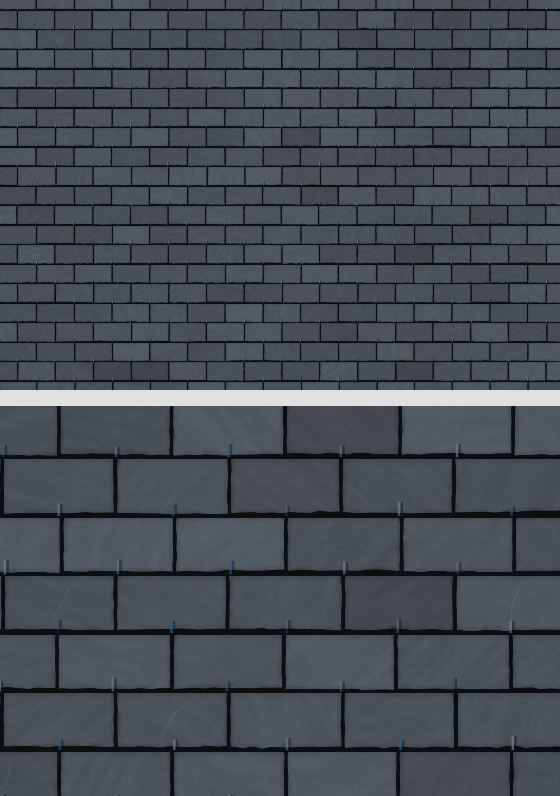
Top, the full canvas; bottom, a detail of the centre.
This texture is drawn by a Shadertoy shader. Its source:

```glsl
const vec2 REPEATS = vec2(14.83, 19.97);   // slates across, courses up
const float SLATE_WIDTH = 1.937;           // in course heights
const vec3 SLATE = vec3(0.305, 0.338, 0.368);
const vec3 WARM_SLATE = vec3(0.262, 0.272, 0.292);
const vec3 SHADOW = vec3(0.045, 0.053, 0.063);
const vec3 STEEL = vec3(0.42, 0.50, 0.57);
const vec3 BLUE_STEEL = vec3(0.15, 0.34, 0.50);

float hash(vec2 p) {
    return fract(sin(dot(p, vec2(127.1, 311.7))) * 43758.5453);
}

float noise(vec2 p) {
    vec2 cell = floor(p), f = fract(p);
    f = f * f * (3.0 - 2.0 * f);
    float low = mix(hash(cell), hash(cell + vec2(1, 0)), f.x);
    float high = mix(hash(cell + vec2(0, 1)), hash(cell + vec2(1, 1)), f.x);
    return mix(low, high, f.y);
}

float fbm(vec2 p) {
    float sum = 0.0, amplitude = 0.5;
    for (int i = 0; i < 4; i++) {
        sum += amplitude * noise(p);
        p = p * 2.03 + 17.3;
        amplitude *= 0.5;
    }
    return sum;
}

vec2 rotate(vec2 p, float angle) {
    float c = cos(angle), s = sin(angle);
    return vec2(c * p.x - s * p.y, s * p.x + c * p.y);
}

float coverage(float inside, float pixel) {
    return smoothstep(-0.5 * pixel, 0.5 * pixel, inside);
}

// Sideways drift of the joint to the left of a slate
float jointOffset(vec2 id) {
    return (hash(id + 4.7) - 0.5) * 0.05;
}

// Distance inside the rough-edged slate, positive on its face
float slateInside(vec2 p, vec2 id) {
    float rough = (noise(p * 6.0 + id * 9.1) - 0.5) * 0.035;
    float tilt = (hash(id + 8.3) - 0.5) * 0.05 * (p.x / SLATE_WIDTH - 0.5);
    float lower = 0.085 + 0.04 * (hash(id + 2.9) - 0.5) + tilt + rough;
    float left = 0.032 + jointOffset(id) + rough * 0.5;
    float right = SLATE_WIDTH - 0.032 + jointOffset(id + vec2(1, 0)) + rough * 0.5;
    return min(p.y - lower, min(p.x - left, right - p.x));
}

// Cleft stone: tone per slate, slanted ripples, fine grain and scratches
vec3 slateColor(vec2 p, vec2 id, float pixel) {
    float tone = 1.0 + 0.14 * (hash(id + 1.3) - 0.5);
    float warm = 0.3 * hash(id + 6.1) + 0.6 * step(0.92, hash(id + 3.7));
    vec2 q = rotate(p, (hash(id + 5.5) - 0.5) * 2.6) + id * 7.7;
    float ripples = fbm(q * vec2(1.6, 7.0)) - 0.47;
    float grain = noise(p * 19.0 + id * 31.0) - 0.5;
    tone += 0.15 * ripples + 0.05 * grain;

    vec2 s = rotate(p - vec2(0.5 * SLATE_WIDTH, 0.55), hash(id + 9.2) * 3.14);
    float bend = 0.25 * (noise(s * 2.5 + id) - 0.5);
    float scratch = coverage(0.012 - abs(s.y + bend), pixel);
    scratch *= smoothstep(0.45, 0.2, abs(s.x)) * step(0.86, hash(id + 7.4));
    return mix(SLATE, WARM_SLATE, warm) * (tone + 0.13 * scratch);
}

// Upright wire clip over the lower edge
float hookMask(vec2 p, float centre, float height, float pixel) {
    float across = coverage(0.022 - abs(p.x - centre), pixel);
    return across * coverage(p.y - 0.03, pixel) * coverage(height - p.y, pixel);
}

void mainImage(out vec4 fragColor, in vec2 fragCoord) {
    vec2 uv = fragCoord / iResolution.xy;
    float pixel = REPEATS.y / iResolution.y;

    // Running bond: every other course moves by half a slate
    vec2 grid = uv * REPEATS - vec2(0.463, 0.41);
    float course = floor(grid.y);
    grid.x -= 0.5 * mod(course, 2.0) + 0.03 * (hash(vec2(course, 2.2)) - 0.5);
    vec2 id = floor(grid);
    vec2 p = fract(grid) * vec2(SLATE_WIDTH, 1.0);

    // Slate face, with a darker chipped rim
    float inside = slateInside(p, id);
    vec3 face = slateColor(p, id, pixel);
    float chips = noise(p * 9.0 + id * 5.3);
    face *= 1.0 - 0.22 * chips * smoothstep(0.09, 0.0, inside);
    face *= 1.0 - 0.10 * smoothstep(0.90, 1.0, p.y);

    // Gaps in shadow
    vec3 color = mix(SHADOW, face, coverage(inside, pixel));

    // Steel hooks, some tinted blue and some hardly visible
    float centre = 0.5 * SLATE_WIDTH + 0.06 * (hash(id + 11.0) - 0.5);
    float height = 0.18 + 0.10 * hash(id + 12.0);
    float shade = hookMask(p, centre + 0.045, height, pixel);
    float hook = hookMask(p, centre, height, pixel);
    vec3 metal = mix(STEEL, BLUE_STEEL, step(0.72, hash(id + 13.0)));
    color = mix(color, SHADOW, 0.40 * shade);
    color = mix(color, metal, hook * (0.15 + 0.65 * hash(id + 14.0)));

    // Broad weathering
    color *= 0.97 + 0.06 * noise(uv * vec2(4.0, 3.0));
    fragColor = vec4(color, 1.0);
}
```
